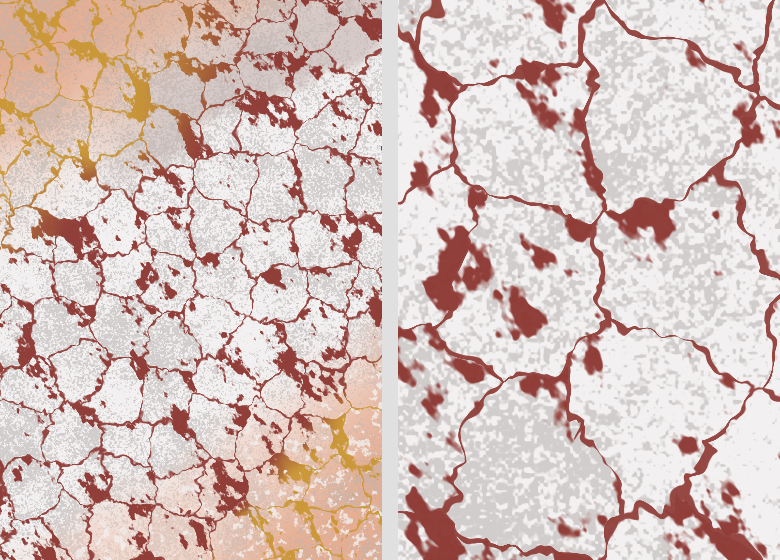
Left, the full canvas; right, a detail of the centre.
Give the GLSL for this texture, as a WebGL 2 fragment shader.

```glsl
#version 300 es
precision highp float;
// Weathered, crackled paint: irregular plates, ragged flaked pigment and diagonal colour washes.

uniform vec2 u_resolution;
out vec4 fragColor;

const float CELLS_ACROSS = 7.6;
const vec3 WHITE = vec3(0.95, 0.94, 0.94);
const vec3 GREY = vec3(0.82, 0.805, 0.80);
const vec3 BLUSH = vec3(0.945, 0.85, 0.81);
const vec3 PEACH = vec3(0.90, 0.68, 0.57);
const vec3 DUSTY = vec3(0.81, 0.69, 0.63);
const vec3 BAND_GREY = vec3(0.78, 0.73, 0.72);
const vec3 RED = vec3(0.55, 0.21, 0.19);
const vec3 MUSTARD = vec3(0.79, 0.59, 0.20);

float hash(vec2 p) {
  vec3 q = fract(vec3(p.xyx) * 0.1031);
  q += dot(q, q.yzx + 33.33);
  return fract((q.x + q.y) * q.z);
}

vec2 hash2(vec2 p) {
  return vec2(hash(p + 17.3), hash(p + 71.9));
}

float noise(vec2 p) {
  vec2 i = floor(p), f = fract(p);
  f = f * f * (3.0 - 2.0 * f);
  return mix(mix(hash(i), hash(i + vec2(1, 0)), f.x),
             mix(hash(i + vec2(0, 1)), hash(i + vec2(1, 1)), f.x), f.y);
}

float fbm(vec2 p, int octaves) {
  float sum = 0.0, weight = 0.5, total = 0.0;
  for (int i = 0; i < octaves; i++) {
    sum += weight * noise(p);
    total += weight;
    weight *= 0.6;
    p = mat2(1.6, 1.2, -1.2, 1.6) * p + 11.7;
  }
  return sum / total;
}

// Bends straight plate borders into ragged ones.
vec2 roughen(vec2 p, float frequency, float amount) {
  vec2 q = p * frequency;
  return p + amount * (vec2(noise(q), noise(q + 43.7)) - 0.5);
}

vec2 plateCentre(vec2 id) {
  return id + 0.5 + 0.72 * (hash2(id) - 0.5);
}

// Returns the plate id and writes the distance to its nearest border.
vec2 plate(vec2 p, out float border) {
  vec2 base = floor(p), nearest = base;
  float best = 1e3;
  for (int k = 0; k < 25; k++) {
    vec2 id = base + vec2(k % 5 - 2, k / 5 - 2);
    float d = distance(p, plateCentre(id));
    if (d < best) { best = d; nearest = id; }
  }
  vec2 c = plateCentre(nearest);
  border = 1e3;
  for (int k = 0; k < 25; k++) {
    vec2 id = nearest + vec2(k % 5 - 2, k / 5 - 2);
    if (id == nearest) continue;
    vec2 other = plateCentre(id);
    border = min(border, dot(0.5 * (c + other) - p, normalize(other - c)));
  }
  return nearest;
}

// Pigment left on the upper right of each plate, crumbling along a slant.
float flakes(vec2 p, vec2 offset, vec2 id, float border) {
  float angle = 0.75 + 1.4 * (hash(id + 5.1) - 0.5);
  float lean = dot(offset, vec2(cos(angle), sin(angle)));
  vec2 slant = vec2(dot(p, vec2(0.6, -0.8)), dot(p, vec2(0.8, 0.6)));
  float broad = fbm(slant * vec2(1.5, 2.6), 3) - 0.5 + 0.40 * lean;
  broad += 0.05 * exp(-9.0 * border) + 0.12 * (hash(id + 9.4) - 0.5);
  float crumbs = fbm(slant * vec2(6.5, 10.0), 3) - 0.5;
  return smoothstep(0.19, 0.29, broad + 0.62 * crumbs);
}

// Two-tone plaster with pinhead grain.
vec3 plaster(vec2 p, vec2 id, vec3 light, vec3 dark) {
  float grain = 0.5 * noise(p * 29.0) + 0.5 * noise(p * 47.0 + 8.0);
  float cover = 0.55 * (fbm(p * 1.6 + 30.0, 4) - 0.5) + 0.22 * (hash(id + 2.6) - 0.5);
  return mix(light, dark, smoothstep(0.42, 0.68, grain + cover));
}

void main() {
  vec2 uv = gl_FragCoord.xy / u_resolution;
  vec2 p = gl_FragCoord.xy / u_resolution.x * CELLS_ACROSS;
  float pixel = CELLS_ACROSS / u_resolution.x;

  // Plates and thin, broken cracks
  vec2 bent = roughen(roughen(roughen(p, 2.6, 0.20), 8.0, 0.11), 19.0, 0.045);
  float border;
  vec2 id = plate(bent, border);
  float halfWidth = mix(0.004, 0.026, noise(p * 2.3 + 6.0)) + 0.018 * (noise(p * 15.0) - 0.4);
  float crack = 1.0 - smoothstep(halfWidth - 0.5 * pixel, halfWidth + 0.9 * pixel, border);

  // Diagonal washes, with clouded margins
  float cloud = 0.14 * (fbm(p * 0.7 + 4.0, 4) - 0.5);
  float upper = uv.y - 0.57 - 0.35 * uv.x + cloud;
  float lower = 0.45 * uv.x - 0.03 - uv.y + cloud;
  float corner = 0.75 * uv.x - 0.4 - uv.y + cloud;
  float peach = max(smoothstep(-0.03, 0.30, upper), smoothstep(-0.12, 0.22, corner));
  float blush = smoothstep(-0.05, 0.10, lower);
  float band = smoothstep(-0.03, 0.01, upper) * smoothstep(0.21, 0.08, upper)
             * smoothstep(0.22, 0.45, uv.x);

  // Upper wash fades from peach to dust towards the right
  float dust = smoothstep(0.1, 0.6, uv.x) * smoothstep(0.0, 0.1, upper);
  vec3 light = mix(mix(WHITE, BLUSH, blush), mix(PEACH, DUSTY + 0.05, 0.7 * dust), peach);
  vec3 dark = mix(mix(GREY, BLUSH * 0.93, blush), DUSTY, peach);
  light = mix(light, BAND_GREY + 0.04, 0.85 * band);
  dark = mix(dark, BAND_GREY, 0.85 * band);
  vec3 color = plaster(p, id, light, dark);

  // Bare white flecks inside the lower wash
  float fleck = smoothstep(0.58, 0.72, fbm(p * 9.0 + 60.0, 3));
  color = mix(color, WHITE, 0.8 * fleck * blush);

  // Pigment turns from red to mustard in two corners
  float gold = max(smoothstep(-0.06, 0.10, upper) * smoothstep(0.72, 0.3, uv.x),
                   smoothstep(-0.04, 0.06, corner));
  vec3 ink = mix(RED, MUSTARD, gold);
  float pigment = flakes(p, bent - plateCentre(id), id, border);
  color = mix(color, ink, max(0.95 * pigment, 0.9 * crack));

  fragColor = vec4(color, 1.0);
}
```
